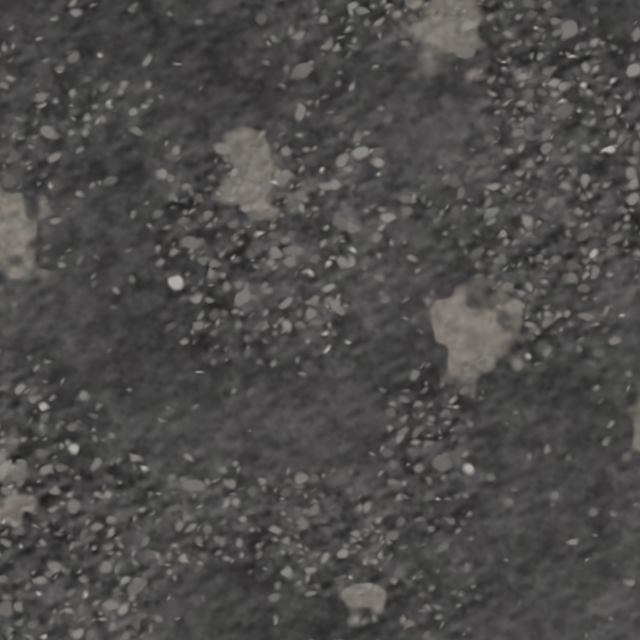
This texture is drawn by a WebGL 1 fragment shader. Its source:

```glsl
precision highp float;
// Worn asphalt: dark streaky binder, soft pale pebbles in loose clusters and a
// few ragged beige patches. Binder is rotated value noise; pebbles are jittered
// ellipses on three grids; patches are scattered discs eroded by noise.
uniform vec2 u_resolution;

const vec3 BINDER_DARK = vec3(0.160, 0.156, 0.157);
const vec3 BINDER_LIGHT = vec3(0.382, 0.376, 0.374);
const vec3 PEBBLE_DULL = vec3(0.360, 0.355, 0.347);
const vec3 PEBBLE_PALE = vec3(0.575, 0.565, 0.545);
const vec3 PATCH_COLOR = vec3(0.500, 0.478, 0.448);
const float GRAIN_ANGLE = 0.42;     // main direction of streaks and pebbles
const float ANGLE_SPREAD = 1.7;
const vec2 GRAIN_FREQ = vec2(52.0, 92.0);
const float STREAK_CONTRAST = 0.92;
const float STAIN_CONTRAST = 0.62;
const float EDGE_SOFTNESS = 0.0042; // in canvas units
const float CLUSTER_FREQ = 6.0;
const float PATCH_FREQ = 4.0;
const float PATCH_CHANCE = 0.36;

float hash(vec2 p) {
  vec3 q = fract(p.xyx * 0.1031);
  q += dot(q, q.yzx + 33.33);
  return fract((q.x + q.y) * q.z);
}

vec3 hash3(vec2 p) {
  vec3 q = fract(p.xyx * vec3(0.1031, 0.1030, 0.0973));
  q += dot(q, q.yxz + 33.33);
  return fract((q.xxy + q.yzz) * q.zyx);
}

float noise(vec2 p) {
  vec2 i = floor(p);
  vec2 f = fract(p);
  f = f * f * (3.0 - 2.0 * f);
  float low = mix(hash(i), hash(i + vec2(1.0, 0.0)), f.x);
  float high = mix(hash(i + vec2(0.0, 1.0)), hash(i + vec2(1.0, 1.0)), f.x);
  return mix(low, high, f.y);
}

vec2 rotate(vec2 p, float a) {
  float c = cos(a);
  float s = sin(a);
  return vec2(c * p.x + s * p.y, c * p.y - s * p.x);
}

// How strongly pebbles gather at a place, 0 to 1.
float clusterAt(vec2 uv) {
  return smoothstep(0.25, 0.75, noise(uv * CLUSTER_FREQ + 11.0));
}

// Lays one grid of pebbles over a colour; chance is highest inside clusters.
vec3 addPebbles(vec3 color, vec2 uv, float freq, vec2 radii, float chance, float seed) {
  vec2 p = uv * freq;
  vec2 home = floor(p);
  float soft = EDGE_SOFTNESS * freq;
  for (int y = -1; y <= 1; y++) {
    for (int x = -1; x <= 1; x++) {
      vec2 cell = home + vec2(float(x), float(y));
      vec3 place = hash3(cell + seed);
      vec3 look = hash3(cell + seed + 57.0);
      float present = step(place.z, chance * mix(0.2, 1.8, clusterAt(cell / freq)));
      vec2 q = p - cell - 0.2 - 0.6 * place.xy;
      q = rotate(q, GRAIN_ANGLE + (look.x - 0.5) * ANGLE_SPREAD);
      float stretch = mix(1.0, 1.36, look.y);
      float d = length(q * vec2(1.0 / stretch, stretch));
      float radius = mix(radii.x, radii.y, look.z * look.z);
      float mask = 1.0 - smoothstep(radius - soft, radius + soft, d);
      float tone = fract(look.x * 7.3 + look.z * 5.1);
      vec3 stone = mix(PEBBLE_DULL, PEBBLE_PALE, tone) * (1.0 + 0.25 * step(0.97, tone));
      color = mix(color, stone, mask * present * 0.92);
    }
  }
  return color;
}

// Coverage of the ragged beige patches.
float patchMask(vec2 uv) {
  vec2 p = uv * PATCH_FREQ;
  vec2 home = floor(p);
  float ragged = (noise(uv * 16.0) - 0.5) * 0.26 + (noise(uv * 42.0 + 5.0) - 0.5) * 0.34;
  float mask = 0.0;
  for (int y = -1; y <= 1; y++) {
    for (int x = -1; x <= 1; x++) {
      vec2 cell = home + vec2(float(x), float(y));
      vec3 place = hash3(cell + 23.0);
      float size = mix(0.13, 0.27, hash(cell + 71.0));
      float d = length((p - cell - place.xy) * vec2(1.1, 0.9)) + ragged;
      float present = step(place.z, PATCH_CHANCE);
      mask = max(mask, present * (1.0 - smoothstep(size - 0.07, size + 0.07, d)));
    }
  }
  return mask;
}

void main() {
  vec2 uv = gl_FragCoord.xy / u_resolution.y;

  // Binder: two octaves of streaks, bolder inside clusters, over broad stains
  vec2 along = rotate(uv, GRAIN_ANGLE) + 3.0;
  float streaks = 0.65 * noise(along * GRAIN_FREQ) + 0.35 * noise(along.yx * 125.0 + 9.0) - 0.5;
  float stains = 0.55 * noise(uv * 4.0 + 31.0) + 0.45 * noise(uv * 15.0 + 7.0) - 0.5;
  float boldness = STREAK_CONTRAST * mix(0.75, 1.3, clusterAt(uv));
  vec3 color = mix(BINDER_DARK, BINDER_LIGHT, 0.5 + boldness * streaks + STAIN_CONTRAST * stains);

  // Beige patches, mottled by the binder showing through
  color = mix(color, PATCH_COLOR + 0.18 * streaks, patchMask(uv) * 0.9);

  // Pebbles from fine to coarse, with wobbling outlines
  vec2 wobble = vec2(noise(uv * 75.0), noise(uv * 75.0 + 40.0)) - 0.5;
  vec2 bent = uv + wobble * 0.006;
  color = addPebbles(color, bent, 78.0, vec2(0.20, 0.40), 0.15, 3.0);
  color = addPebbles(color, bent, 50.0, vec2(0.22, 0.44), 0.24, 131.0);
  color = addPebbles(color, bent, 31.0, vec2(0.22, 0.45), 0.08, 277.0);

  // Faint drift between reddish and greenish grey
  float tint = 0.5 * noise(uv * 9.0 + 60.0) + 0.8 * noise(uv * 40.0 + 80.0) - 0.65;
  color += vec3(0.010, -0.006, 0.002) * tint;
  gl_FragColor = vec4(color, 1.0);
}
```
